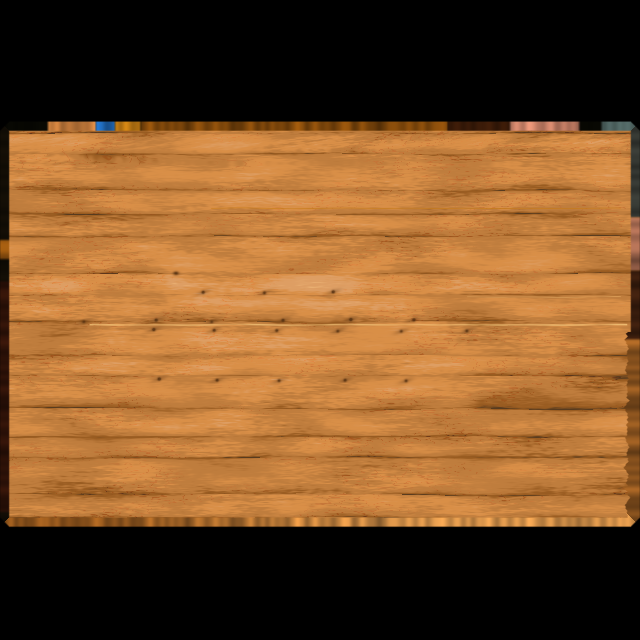
This texture is drawn by a WebGL 2 fragment shader. Its source:

```glsl
#version 300 es
precision highp float;

uniform vec2 u_resolution;
out vec4 fragColor;

float hash(vec2 p) {
  p = fract(p * vec2(0.1731, 0.3197));
  p += dot(p, p.yx + 31.32);
  return fract((p.x + p.y) * p.x * 17.3);
}

vec2 gradient(vec2 cell) {
  float a = 6.2832 * hash(cell);
  return vec2(cos(a), sin(a));
}

// Gradient noise, roughly -0.7 to 0.7
float noise(vec2 p) {
  vec2 i = floor(p), f = fract(p), e = vec2(1, 0);
  vec2 u = f * f * f * (f * (f * 6.0 - 15.0) + 10.0);
  float low = mix(dot(gradient(i), f), dot(gradient(i + e), f - e), u.x);
  float high = mix(dot(gradient(i + e.yx), f - e.yx), dot(gradient(i + 1.0), f - 1.0), u.x);
  return mix(low, high, u.y);
}

float fbm(vec2 p) {
  float sum = 0.0, amp = 0.6;
  for (int i = 0; i < 4; i++) {
    sum += amp * noise(p);
    p = p * 2.03 + 7.1;
    amp *= 0.55;
  }
  return sum;
}

float softBox(vec2 p, vec2 center, vec2 size, float blur) {
  vec2 d = abs(p - center) - size;
  return (1.0 - smoothstep(-blur, blur, d.x)) * (1.0 - smoothstep(-blur, blur, d.y));
}

vec3 woodRamp(float t) {
  vec3 c = mix(vec3(0.34, 0.23, 0.12), vec3(0.60, 0.36, 0.13), smoothstep(0.0, 0.2, t));
  c = mix(c, vec3(0.75, 0.49, 0.24), smoothstep(0.2, 0.43, t));
  c = mix(c, vec3(0.85, 0.56, 0.28), smoothstep(0.45, 0.63, t));
  c = mix(c, vec3(0.87, 0.62, 0.39), smoothstep(0.64, 0.82, t));
  return mix(c, vec3(0.98, 0.78, 0.52), smoothstep(0.85, 1.15, t));
}

// Rows of small knots, each with a faint slanted smear
float knots(vec2 p) {
  vec3 rows[4] = vec3[4](vec3(0.543, 0.266, 3), vec3(0.499, 0.09, 6),
                         vec3(0.484, 0.185, 6), vec3(0.406, 0.19, 5));
  float mask = 0.0;
  for (int i = 0; i < 4; i++) {
    float k = floor((p.x - rows[i].y) / 0.1);
    float h = hash(vec2(k + 3.0, float(i) + 5.0));
    vec2 d = p - vec2(rows[i].y + (k + 0.5) * 0.1 + (h - 0.5) * 0.02, rows[i].x + (h - 0.5) * 0.004);
    float inside = step(0.0, k) * step(k, rows[i].z - 0.5);
    float core = exp(-dot(d, d) / 0.000007);
    d.y -= 0.3 * d.x;
    float smear = 0.3 * exp(-dot(d * vec2(1, 3), d * vec2(1, 3)) / 0.00012);
    mask += inside * (core * (0.5 + 0.4 * h) + smear);
  }
  vec2 big = (p - vec2(0.275, 0.573)) * vec2(1, 1.5);
  return mask + 0.9 * exp(-dot(big, big) / 0.00002);
}

vec3 planks(vec2 p) {
  // Fourteen boards of uneven height
  float row = (p.y - 0.1914) / 0.6042 * 14.0;
  row += 0.18 * sin(row * 2.3) + 0.08 * noise(vec2(p.x * 5.0, row * 0.6));
  float id = floor(row), f = fract(row);
  float h = hash(vec2(id + 11.0, 4.0));
  vec2 q = p + vec2(h * 9.0, h * 3.0);
  q.y -= 0.12 * p.x * smoothstep(12.6, 13.2, row);

  // Bright worn areas and rounded board shading
  float worn = softBox(p, vec2(0.41, 0.55), vec2(0.155, 0.03), 0.018);
  worn += 0.8 * softBox(p, vec2(0.52, 0.45), vec2(0.36, 0.045), 0.025);
  worn -= 0.6 * softBox(p, vec2(0.87, 0.385), vec2(0.13, 0.025), 0.012);
  float tone = 0.51 + (h - 0.5) * 0.14 + 0.16 * worn;
  tone += 0.13 * sin(3.1416 * f) - 0.06 - 0.06 * smoothstep(0.5, 0.95, p.x);
  tone += 0.28 * noise(q * vec2(9, 34)) + 0.14 * noise(p * vec2(4, 11));

  // Streaks, fibres and curling growth rings
  float detail = 0.6 + 0.8 * smoothstep(-0.3, 0.3, noise(q * vec2(5, 20)));
  tone += detail * (0.22 * fbm(q * vec2(14, 170)) + 0.12 * noise(q * vec2(70, 420)));
  float ring = abs(sin(15.0 * fbm(q * vec2(9, 55)) + f * 5.0));
  float figure = (1.0 - smoothstep(0.0, 0.35, ring)) * smoothstep(0.05, 0.35, noise(q * vec2(6, 25)) + 0.12);
  tone -= 0.1 * figure;

  // Shadowed joints that fade in and out
  float edge = min(f, 1.0 - f);
  float fade = 0.35 + 0.65 * smoothstep(-0.25, 0.25, noise(vec2(p.x * 6.0, floor(row + 0.5) * 3.7)));
  tone -= fade * (0.25 * exp(-edge * 28.0) + 0.14 * exp(-f * 7.0)) * (1.0 - 0.5 * clamp(worn, 0.0, 1.0));
  vec3 color = woodRamp(tone) + figure * vec3(0.03, -0.03, -0.02);
  color = mix(color, vec3(0.32, 0.18, 0.06), clamp(knots(p), 0.0, 0.85));

  // Thin pale and golden cracks
  float wave = 0.0015 * noise(vec2(p.x * 12.0, 2.0));
  float pale = softBox(p, vec2(0.56, 0.4925 + wave), vec2(0.42, 0.0011), 0.0013);
  pale += 0.6 * softBox(p, vec2(0.85, 0.536 + wave), vec2(0.12, 0.0005), 0.001);
  color = mix(color, vec3(0.97, 0.78, 0.48), pale * (0.6 + 0.5 * noise(p * vec2(30, 1))));
  float gold = softBox(p, vec2(0.65, 0.6745 + wave), vec2(0.32, 0.0006), 0.001);
  return mix(color, vec3(0.78, 0.48, 0.08), 0.7 * gold);
}

// Adds a colour band between two positions
vec3 band(vec3 base, vec3 tint, float x, float from, float to) {
  return mix(base, tint, smoothstep(from - 0.003, from + 0.003, x) * (1.0 - smoothstep(to - 0.003, to + 0.003, x)));
}

vec3 smearedRim(vec2 p, bool flat_side) {
  float streak = noise(vec2((flat_side ? p.x : p.y) * 70.0, 3.3));
  vec3 c;
  if (flat_side && p.y > 0.5) {
    c = band(vec3(0.03, 0.03, 0.01), vec3(0.80, 0.50, 0.24), p.x, 0.075, 0.15);
    c = band(c, vec3(0.12, 0.40, 0.70), p.x, 0.15, 0.18);
    c = band(c, vec3(0.85, 0.54, 0.08), p.x, 0.18, 0.22);
    c = band(c, vec3(0.50, 0.28, 0.04), p.x, 0.22, 0.70);
    c = band(c, vec3(0.22, 0.10, 0.03), p.x, 0.70, 0.797);
    c = band(c, vec3(0.78, 0.50, 0.40), p.x, 0.797, 0.905);
    c = band(c, vec3(0.30, 0.38, 0.37), p.x, 0.94, 1.1);
  } else if (flat_side) {
    c = mix(vec3(0.58, 0.34, 0.11), vec3(0.82, 0.56, 0.28), smoothstep(0.1, 0.7, p.x));
  } else if (p.x < 0.5) {
    c = band(vec3(0.07, 0.05, 0.02), vec3(0.60, 0.34, 0.06), p.y, 0.595, 0.625);
    c = band(c, vec3(0.18, 0.07, 0.03), p.y, 0.2, 0.56);
  } else {
    c = band(vec3(0.55, 0.33, 0.12), vec3(0.20, 0.21, 0.19), p.y, 0.66, 0.9);
    c = band(c, vec3(0.66, 0.42, 0.32), p.y, 0.577, 0.66);
    c = band(c, vec3(0.22, 0.11, 0.05), p.y, 0.47, 0.577);
  }
  return c * (1.0 + 0.6 * streak);
}

void main() {
  vec2 p = gl_FragCoord.xy / u_resolution;
  float px = 1.0 / min(u_resolution.x, u_resolution.y);
  vec2 a = abs(p - vec2(0.5, 0.4935));
  vec2 over = a - vec2(0.4857, 0.3021);

  // Outer rim with clipped corners, then the boards with a ragged lower right edge
  float rim = max(max(a.x - 0.5, a.y - 0.3165), (a.x + a.y - 0.802) * 0.707);
  float ragged = 0.006 + 0.009 * noise(vec2(p.y * 65.0, 8.0)) + 0.004 * noise(vec2(p.y * 210.0, 2.0));
  float bite = step(0.5, p.x) * step(p.y, 0.482) * ragged;
  float board = max(over.x + bite, over.y);
  vec3 color = smearedRim(p, over.y > over.x);
  color = mix(color, planks(p), 1.0 - smoothstep(-px, px, board));
  color *= 1.0 - smoothstep(-px, px, rim);
  fragColor = vec4(clamp(color, 0.0, 1.0), 1.0);
}
```
